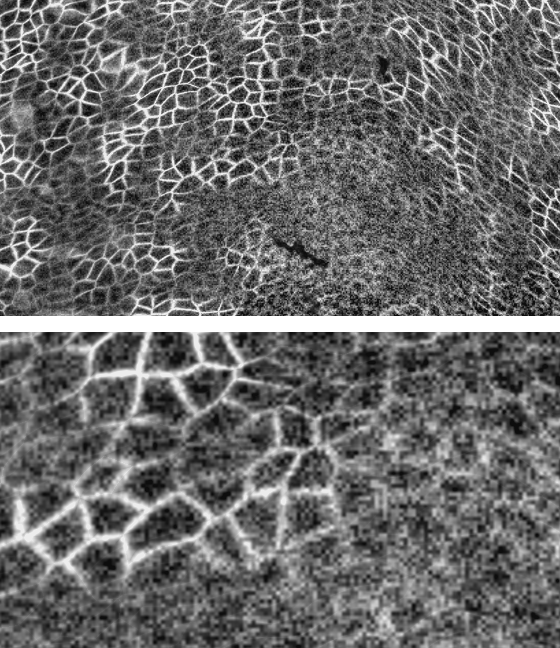
Top: the whole. Bottom: its middle third, enlarged.
Reproduce this texture procedurally as a Shadertoy shader.

```glsl
#define CELLS vec2(18.0, 25.0)
#define RIPPLES vec2(15.0, 38.0)
#define GRAIN_FREQ 230.0
#define PEBBLE_FREQ 95.0
#define DEEP_TONE 0.165
#define SHALLOW_TONE 0.31
#define LINE_WIDTH 0.085
#define LINE_GAIN 0.72
#define HALO_GAIN 0.25
#define GRAIN_GAIN 0.50

vec2 hash2(vec2 p) {
    vec3 q = fract(p.xyx * vec3(0.1031, 0.1030, 0.0973));
    q += dot(q, q.yzx + 33.33);
    return fract((q.xx + q.yz) * q.zy);
}

float noise(vec2 p) {
    vec2 i = floor(p), f = fract(p);
    f = f * f * (3.0 - 2.0 * f);
    float low = mix(hash2(i).x, hash2(i + vec2(1, 0)).x, f.x);
    float high = mix(hash2(i + vec2(0, 1)).x, hash2(i + vec2(1, 1)).x, f.x);
    return mix(low, high, f.y);
}

float fbm(vec2 p) {
    float sum = 0.0, gain = 0.5;
    for (int i = 0; i < 4; i++) {
        sum += gain * noise(p);
        p = mat2(1.6, 1.2, -1.2, 1.6) * p + 7.3;
        gain *= 0.5;
    }
    return sum / 0.9375;
}

vec2 noise2(vec2 p) {
    return vec2(noise(p), noise(p + 41.7)) - 0.5;
}

// Distance to the nearest cell border, and a random tone of the cell
vec2 cellBorder(vec2 p) {
    vec2 base = floor(p), nearest = vec2(0.0), nearestId = base;
    float best = 9.0;
    for (int y = -1; y <= 1; y++)
    for (int x = -1; x <= 1; x++) {
        vec2 id = base + vec2(x, y);
        vec2 d = id + 0.1 + 0.8 * hash2(id) - p;
        if (dot(d, d) < best) { best = dot(d, d); nearest = d; nearestId = id; }
    }
    float border = 9.0;
    for (int y = -2; y <= 2; y++)
    for (int x = -2; x <= 2; x++) {
        vec2 id = nearestId + vec2(x, y);
        vec2 d = id + 0.1 + 0.8 * hash2(id) - p;
        vec2 gap = d - nearest;
        if (dot(gap, gap) > 1e-5)
            border = min(border, dot(0.5 * (d + nearest), normalize(gap)));
    }
    return vec2(border, hash2(nearestId + 91.0).y);
}

// Soft blob, stretched and turned
float blob(vec2 p, vec2 center, vec2 size, float angle) {
    float c = cos(angle), s = sin(angle);
    vec2 d = mat2(c, -s, s, c) * (p - center) / size;
    return exp(-dot(d, d));
}

void mainImage(out vec4 fragColor, in vec2 fragCoord) {
    vec2 p = fragCoord / iResolution.y;
    p.x *= 1.7778 * iResolution.y / iResolution.x;
    vec2 drift = noise2(p * 4.0 + 3.0);

    // Regions: deep water at left, calm sandy middle, gritty foot
    vec2 r = p + 0.25 * drift;
    float deep = 1.0 - smoothstep(0.25, 0.75, r.x);
    float calm = blob(r, vec2(1.08, 0.27), vec2(0.50, 0.36), -0.35);
    calm = smoothstep(0.15, 0.85, calm);
    float foot = smoothstep(0.30, 0.0, r.y) * smoothstep(0.65, 1.0, r.x);

    // Wave direction bends over an arch and falls away to the right
    float side = p.x - 1.12;
    float slope = mix(0.28, 0.75, smoothstep(-0.3, 0.3, side));
    vec2 flow = p + vec2(0.0, slope * (sqrt(side * side + 0.02) - 0.14));
    flow += 0.045 * noise2(p * 6.0) + 0.016 * noise2(p * 19.0);

    // Bright caustic web and finer ripples
    vec2 web = cellBorder(flow * CELLS);
    float width = LINE_WIDTH * mix(0.75, 1.7, noise(p * 13.0)) * (1.0 + calm);
    float line = exp(-web.x * web.x / (width * width));
    float halo = exp(-5.0 * web.x);
    float spark = smoothstep(0.2, 0.85, noise(p * 11.0 + 5.0));
    vec2 fineFlow = flow + 0.03 * noise2(p * 14.0 + 9.0);
    float ripple = exp(-6.0 * cellBorder(fineFlow * RIPPLES + 17.0).x) - 0.45;
    float ringPhase = 95.0 * length((p - vec2(1.0, 0.36)) * vec2(0.8, 1.2));
    float rings = sin(ringPhase + 9.0 * fbm(p * 7.0));

    float tone = mix(mix(0.225, DEEP_TONE, deep), SHALLOW_TONE, calm);
    float strength = mix(1.0, 0.38, max(calm, 0.8 * foot));
    tone += strength * (HALO_GAIN * halo + LINE_GAIN * line * spark * 0.75);
    tone += 0.06 * (web.y - 0.5) * (1.0 - calm);
    tone += ripple * mix(0.13, 0.17, calm);
    tone += 0.035 * rings * calm;

    // Broad shading and curved surface reflections
    tone += 0.24 * (fbm(p * 5.0 + 2.0) - 0.5);
    float sheen = sin(38.0 * fbm(p * vec2(6.0, 9.0) + 20.0));
    tone += deep * 0.07 * sheen * smoothstep(0.4, 0.7, noise(p * 6.0 + 30.0));
    tone += deep * 0.22 * smoothstep(0.68, 0.9, noise(p * vec2(14.0, 20.0) + 60.0));

    // Sand grain and pebbles
    float grain = noise(p * GRAIN_FREQ) - 0.5;
    float pebbles = noise(p * PEBBLE_FREQ + 13.0) - 0.5;
    float sandy = mix(mix(0.75, 0.42, deep), 1.0, max(calm, foot));
    tone += GRAIN_GAIN * sandy * (grain + 0.35 * pebbles);
    tone += foot * (0.30 * pebbles + 0.22 * (noise(p * 48.0) - 0.55));

    // Dark weed patches with ragged rims
    vec2 ragged = p + 0.05 * noise2(p * 35.0) + 0.02 * noise2(p * 90.0);
    float weed = blob(ragged, vec2(1.215, 0.785), vec2(0.02, 0.04), 0.0);
    weed += blob(ragged, vec2(0.94, 0.205), vec2(0.11, 0.025), -0.55);
    weed += 0.8 * blob(ragged, vec2(0.985, 0.05), vec2(0.025, 0.045), 0.2);
    weed += 0.6 * blob(ragged, vec2(1.75, 0.25), vec2(0.06, 0.04), 0.4);
    tone *= 1.0 - 0.8 * smoothstep(0.25, 0.8, weed);

    fragColor = vec4(vec3(clamp(tone, 0.05, 0.93)), 1.0);
}
```
